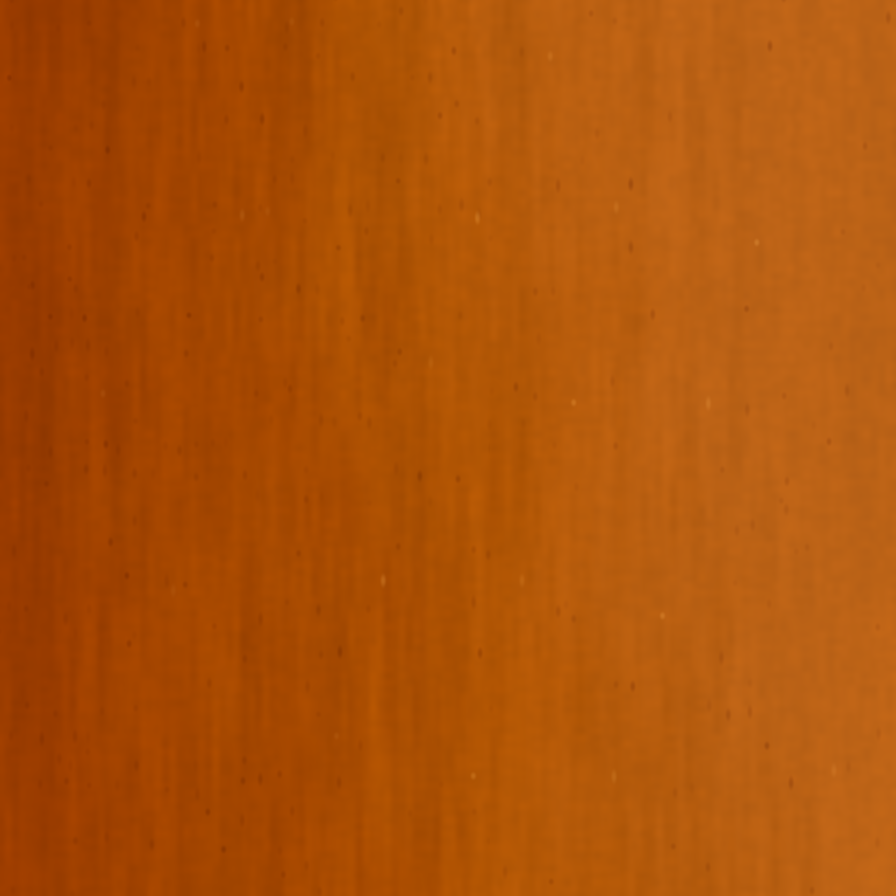
This texture is drawn by a three.js fragment shader. Its source:

```glsl
varying vec2 vUv;

float hash(vec2 p) {
  return fract(sin(dot(p, vec2(127.1, 311.7))) * 43758.5453);
}

float noise(vec2 p) {
  vec2 i = floor(p), f = fract(p);
  f = f * f * (3.0 - 2.0 * f);
  return mix(mix(hash(i), hash(i + vec2(1.0, 0.0)), f.x),
             mix(hash(i + vec2(0.0, 1.0)), hash(i + vec2(1.0, 1.0)), f.x), f.y);
}

// Short upright dashes, at most one in each grid cell
float pores(vec2 uv, vec2 grid, float density, float seed) {
  vec2 cell = floor(uv * grid);
  vec2 key = cell + seed;
  vec2 centre = cell + 0.3 + 0.4 * vec2(hash(key + 3.1), hash(key + 7.7));
  vec2 offset = (uv * grid - centre) / grid;
  float halfLength = mix(0.005, 0.011, hash(key + 11.3));
  float dash = 1.0 - smoothstep(0.1, 1.0, length(offset / vec2(0.0045, halfLength)));
  return dash * step(hash(key), density) * mix(0.3, 1.0, hash(key + 17.9));
}

// Varnished wood from shaded red-brown to lit tan
vec3 woodColour(float tone) {
  vec3 colour = mix(vec3(0.595, 0.228, 0.0), vec3(0.65, 0.28, 0.0), smoothstep(-0.1, 0.32, tone));
  colour = mix(colour, vec3(0.69, 0.332, 0.012), smoothstep(0.22, 0.55, tone));
  return mix(colour, vec3(0.74, 0.388, 0.088), smoothstep(0.46, 0.92, tone));
}

void main() {
  vec2 uv = vUv;
  vec2 grain = vec2(uv.x + 0.003 * (noise(uv * vec2(3.0, 2.0)) - 0.5), uv.y);

  // Broad light, leaning to the upper right, with soft patches
  float tone = uv.x + 0.14 * (uv.y - 0.5) * smoothstep(0.2, 0.6, uv.x);
  tone += 0.1 * (noise(uv * vec2(5.0, 2.5) + 4.0) - 0.5);
  tone += 0.08 * (noise(uv * vec2(16.0, 9.0) + 9.0) - 0.5);

  // Long vertical fibres at three widths
  float fibres = 0.6 * (noise(grain * vec2(24.0, 1.5) + 2.0) - 0.5);
  fibres += 0.7 * (noise(grain * vec2(62.0, 4.0) + 21.0) - 0.5);
  fibres += 0.65 * (noise(grain * vec2(125.0, 14.0) + 43.0) - 0.5);
  float fibreStrength = mix(0.075, 0.042, smoothstep(0.3, 0.8, uv.x));

  // Fine mottling of the surface
  float mottle = noise(uv * vec2(120.0, 70.0)) + noise(uv * vec2(60.0, 130.0) + 31.0) - 1.0;

  vec3 colour = woodColour(tone + 0.09 * fibres);
  colour *= 1.0 + fibreStrength * fibres + 0.03 * mottle;

  // Soft dark pores gather on the shaded side, with a few pale glints
  float density = mix(0.16, 0.04, smoothstep(0.0, 0.7, uv.x));
  float dark = pores(uv, vec2(46.0, 27.0), density, 5.0);
  dark = max(dark, 0.6 * pores(uv + 0.013, vec2(58.0, 34.0), density, 61.0));
  float glint = pores(uv + 0.007, vec2(38.0, 24.0), 0.026, 113.0);
  colour *= 1.0 - vec3(0.13, 0.19, 0.25) * dark;
  colour += vec3(0.08, 0.1, 0.08) * glint;

  gl_FragColor = vec4(clamp(colour, 0.0, 1.0), 1.0);
}
```
